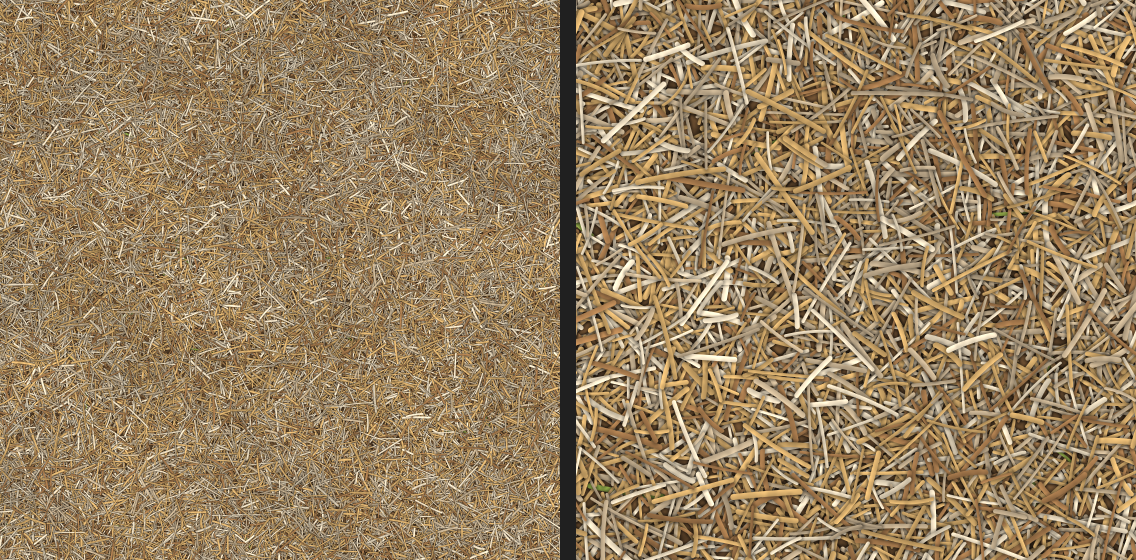
Left, the full canvas; right, a detail of the centre.
A Shadertoy shader for this texture:

```glsl
const int LAYERS = 30;
const float CELL = 0.030;          // spacing of straws within one layer
const float SHADOW_REACH = 0.0024;
const float SHADOW_STRENGTH = 0.30;

const vec3 SOIL  = vec3(0.40, 0.29, 0.18);
const vec3 BROWN = vec3(0.63, 0.46, 0.29);
const vec3 GOLD  = vec3(0.83, 0.67, 0.42);
const vec3 GREY  = vec3(0.75, 0.67, 0.55);
const vec3 PALE  = vec3(0.93, 0.87, 0.76);
const vec3 GREEN = vec3(0.50, 0.58, 0.25);

float hash(vec2 p) {
    return fract(sin(dot(p, vec2(127.1, 311.7))) * 43758.5453);
}

vec2 hash2(vec2 p) {
    return vec2(hash(p), hash(p + vec2(37.3, 91.7)));
}

float valueNoise(vec2 p) {
    vec2 i = floor(p);
    vec2 f = fract(p);
    f = f * f * (3.0 - 2.0 * f);
    float low  = mix(hash(i), hash(i + vec2(1.0, 0.0)), f.x);
    float high = mix(hash(i + vec2(0.0, 1.0)), hash(i + vec2(1.0, 1.0)), f.x);
    return mix(low, high, f.y);
}

mat2 rotation(float angle) {
    float c = cos(angle);
    float s = sin(angle);
    return mat2(c, s, -s, c);
}

// Picks a stalk colour; warmth trades grey stalks for golden ones.
vec3 strawColor(float pick, float tint, float warmth) {
    float goldEnd = 0.16 + 0.64 * warmth;
    vec3 color = pick < 0.16 ? BROWN : pick < goldEnd ? GOLD : pick < 0.80 ? GREY : PALE;
    color = mix(color, GREEN, step(0.994, tint));
    return color * mix(0.88, 1.10, tint);
}

// Lays one stalk, with its soft contact shadow, over the colour below.
vec3 layStraw(vec3 below, vec2 offset, vec2 id, float warmth, float pixel) {
    vec2 shape = hash2(id + 5.3);
    float halfLength = CELL * mix(0.30, 0.96, shape.x * shape.x);
    if (dot(offset, offset) > CELL * CELL * 1.1) return below;

    vec2 local = rotation(hash(id + 11.9) * 6.2832) * offset;
    float along = local.x / halfLength;
    local.y += (hash(id + 17.1) - 0.5) * 0.0025 * along * along;

    float halfWidth = mix(0.0008, 0.0018, shape.y * shape.y);
    float ends = max(abs(local.x) - halfLength, 0.0);
    float dist = length(vec2(ends, local.y)) - halfWidth;

    float shadow = 1.0 - smoothstep(-0.0005, SHADOW_REACH, dist);
    float cover = clamp(0.5 - dist / pixel, 0.0, 1.0);
    vec2 tone = hash2(id + 23.7);
    float roundness = 1.0 + 0.10 * clamp(local.y / halfWidth, -1.0, 1.0);
    vec3 stalk = strawColor(tone.x, tone.y, warmth) * roundness;
    return mix(below * (1.0 - SHADOW_STRENGTH * shadow), stalk, cover);
}

// One randomly turned grid of stalks; each may reach into adjacent cells.
vec3 layLayer(vec3 below, vec2 uv, float layer, float warmth, float pixel) {
    mat2 turn = rotation(layer * 2.4);
    vec2 grid = turn * uv / CELL + layer * vec2(7.31, 3.77);
    vec2 cell = floor(grid);
    vec3 color = below;
    for (int y = -1; y <= 1; y++) {
        for (int x = -1; x <= 1; x++) {
            vec2 corner = cell + vec2(x, y);
            vec2 id = corner + layer * vec2(13.0, 29.0);
            vec2 offset = (grid - corner - hash2(id)) * CELL;
            color = layStraw(color, offset, id, warmth, pixel);
        }
    }
    return color;
}

void mainImage(out vec4 fragColor, in vec2 fragCoord) {
    vec2 uv = fragCoord / iResolution.y;
    float pixel = 1.0 / iResolution.y;

    // Broad patches of golden and weathered straw
    float patches = 0.6 * valueNoise(uv * 6.0) + 0.4 * valueNoise(uv * 15.0 + 40.0);
    float warmth = mix(0.30, 0.80, patches);

    // Crumbled litter under the stalks
    vec3 color = SOIL * mix(0.65, 1.25, valueNoise(uv * 170.0));

    for (int i = 0; i < LAYERS; i++) {
        color = layLayer(color, uv, float(i), warmth, pixel);
    }

    // Fine fibre grain and slow changes of brightness
    color *= mix(0.93, 1.07, valueNoise(uv * 330.0 + 9.0));
    color *= mix(0.95, 1.05, valueNoise(uv * 9.0 + 70.0));
    fragColor = vec4(clamp(color, 0.0, 1.0), 1.0);
}
```
